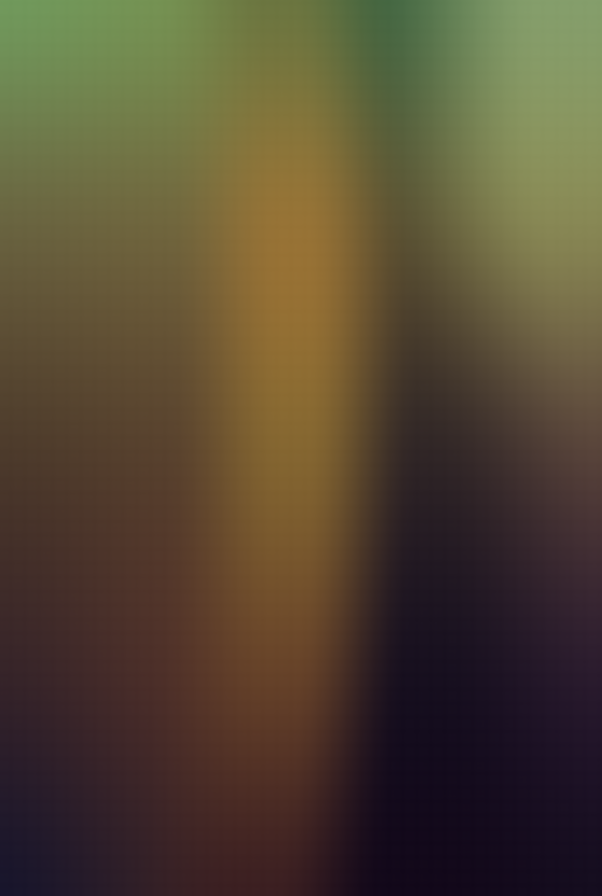
Give the GLSL for this background, as a Shadertoy shader.

```glsl
// A soft, defocused backdrop: an amber ridge between olive haze and deep shadow.
// Five vertical colour ramps are smoothed with a spline, blended sideways along
// gently curved borders, then given a faint woven grain of layered sines.

// Smooth vertical ramp through five evenly spaced colours, t = 0 at the top.
vec3 ramp(float t, vec3 stops[5]) {
    float s = clamp(t, 0.0, 1.0) * 4.0;
    int i = min(int(s), 3);
    float f = s - float(i);
    vec3 a = stops[max(i - 1, 0)];
    vec3 b = stops[i];
    vec3 c = stops[i + 1];
    vec3 d = stops[min(i + 2, 4)];
    return b + 0.5 * f * (c - a + f * (2.0 * a - 5.0 * b + 4.0 * c - d
             + f * (3.0 * (b - c) + d - a)));
}

// Faint crossed threads, about 43 across and 64 down, with a finer overtone.
float weave(vec2 uv) {
    vec2 phase = 6.28318 * uv * vec2(43.0, 64.0);
    vec2 threads = sin(phase) + 0.5 * sin(2.0 * phase + 1.0);
    return threads.x + threads.y;
}

void mainImage(out vec4 fragColor, in vec2 fragCoord) {
    vec2 uv = fragCoord / iResolution.xy;
    float x = uv.x;
    float t = 1.0 - uv.y;

    // Vertical ramps, from the left edge to the right edge
    vec3 leftHaze = ramp(t, vec3[5](
        vec3(0.44, 0.60, 0.36), vec3(0.41, 0.39, 0.25), vec3(0.30, 0.23, 0.17),
        vec3(0.21, 0.14, 0.16), vec3(0.09, 0.08, 0.17)));
    vec3 warmHaze = ramp(t, vec3[5](
        vec3(0.46, 0.57, 0.32), vec3(0.44, 0.40, 0.24), vec3(0.35, 0.26, 0.18),
        vec3(0.31, 0.19, 0.16), vec3(0.21, 0.13, 0.15)));
    vec3 amber = ramp(t, vec3[5](
        vec3(0.42, 0.46, 0.25), vec3(0.59, 0.45, 0.21), vec3(0.52, 0.40, 0.19),
        vec3(0.40, 0.26, 0.16), vec3(0.23, 0.12, 0.13)));
    vec3 shadow = ramp(t, vec3[5](
        vec3(0.25, 0.39, 0.25), vec3(0.33, 0.30, 0.19), vec3(0.19, 0.15, 0.15),
        vec3(0.09, 0.06, 0.12), vec3(0.07, 0.03, 0.10)));
    vec3 rightGlow = ramp(t, vec3[5](
        vec3(0.52, 0.62, 0.42), vec3(0.53, 0.53, 0.33), vec3(0.35, 0.27, 0.23),
        vec3(0.17, 0.11, 0.18), vec3(0.08, 0.05, 0.12)));

    // The ridge bows to the right in its upper half and leans left below
    float ridge = 0.485 - 0.17 * (t - 0.36) * (t - 0.36);
    float shadeStart = ridge + 0.015 + 0.02 * t;

    // Sideways blends; the right glow recedes along a diagonal
    vec3 col = mix(leftHaze, warmHaze, smoothstep(-0.02, 0.34, x));
    col = mix(col, amber, smoothstep(ridge - 0.21, ridge - 0.01, x));
    col = mix(col, shadow, smoothstep(shadeStart, shadeStart + 0.19, x));
    float glowStart = mix(0.60, 0.72, smoothstep(0.15, 0.6, t));
    col = mix(col, rightGlow, smoothstep(glowStart, glowStart + 0.30, x));

    col += 0.0016 * weave(uv);
    fragColor = vec4(col, 1.0);
}
```
